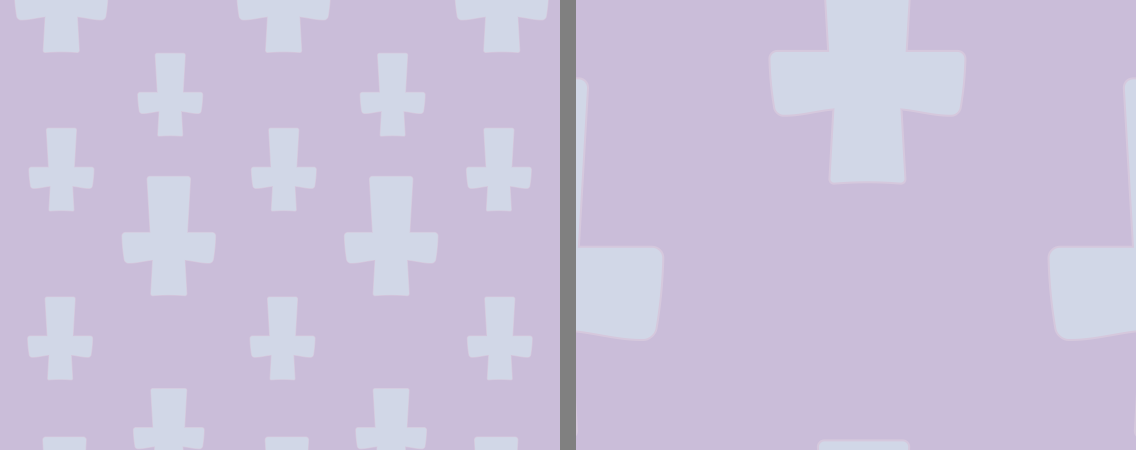
Left, the full canvas; right, a detail of the centre.
Write a WebGL 1 fragment shader that draws this pattern.

```glsl
precision highp float;
// Pale tapered crosses in staggered rows on a flat lilac ground.
// One distance function, built from rounded bars, is repeated along each row;
// rows differ in size and offset, and the last column is pulled inwards.

uniform vec2 u_resolution;

const vec3 GROUND = vec3(0.792, 0.741, 0.851);
const vec3 FILL   = vec3(0.820, 0.843, 0.906);
const vec3 RIM    = vec3(0.835, 0.785, 0.865);

// Lengths are in hundredths of the canvas width, with y measured downwards.
const float WIDTH       = 100.0;
const float PERIOD      = 39.71;
const float LAST_COLUMN = 2.0;
const float RIM_WIDTH   = 0.12;
const float LARGE       = 21.42;
const float SMALL       = 14.89;

// Each row: first centre x, top y, cross length, shift of the last column.
const vec4 ROW_1 = vec4(10.94, -11.98, LARGE, -0.76);
const vec4 ROW_2 = vec4(30.40,   9.48, SMALL,  0.00);
const vec4 ROW_3 = vec4(10.97,  22.85, SMALL, -1.30);
const vec4 ROW_4 = vec4(30.14,  31.45, LARGE,  0.00);
const vec4 ROW_5 = vec4(10.74,  53.00, SMALL, -0.91);
const vec4 ROW_6 = vec4(30.14,  69.34, SMALL,  0.00);
const vec4 ROW_7 = vec4(11.52,  78.00, LARGE, -2.34);
const float ROW_6_WIDEN = 0.035;

// Proportions of a cross of length 1, from its top centre.
const float ARM_TOP = 0.468;
const float ARM_BOTTOM = 0.700;
const float ARM_DROOP = 0.027;
const float STEM_JOIN = 0.600;

// Rounded bar about the vertical axis, spanning top to bottom.
float bar(vec2 p, float halfWidth, float top, float bottom, float radius) {
  vec2 halfSize = vec2(halfWidth, 0.5 * (bottom - top));
  vec2 q = abs(p - vec2(0.0, 0.5 * (top + bottom))) - halfSize + radius;
  return length(max(q, 0.0)) + min(max(q.x, q.y), 0.0) - radius;
}

float cross1(vec2 p) {
  // Upper stem narrows towards the arms, lower stem flares to a hollow foot.
  float upperHalf = mix(0.184, 0.157, clamp(p.y / ARM_TOP, 0.0, 1.0));
  float upper = bar(p, upperHalf, 0.0, STEM_JOIN, 0.028);

  float flare = clamp((p.y - ARM_BOTTOM) / (1.0 - ARM_BOTTOM), 0.0, 1.0);
  float across = min(p.x / 0.15, 1.0);
  float foot = 1.0 - 0.007 * (1.0 - across * across);
  float lower = bar(p, mix(0.136, 0.153, flare), STEM_JOIN - 0.05, foot, 0.022);

  // Arms droop outwards and draw in slightly towards their lower edge.
  float drop = clamp((p.y - ARM_TOP) / (ARM_BOTTOM - ARM_TOP), 0.0, 1.1);
  float armHalf = 0.392 - 0.020 * drop * drop;
  float armBottom = ARM_BOTTOM + ARM_DROOP * smoothstep(0.10, 0.33, p.x);
  float arms = bar(p, armHalf, ARM_TOP, armBottom, 0.032);

  return min(arms, min(upper, lower));
}

// Distance to the nearest cross of a row.
float crossRow(vec2 p, vec4 row, float widen) {
  float column = clamp(floor((p.x - row.x) / PERIOD + 0.5), 0.0, LAST_COLUMN);
  float centre = row.x + column * PERIOD + row.w * step(LAST_COLUMN, column);
  vec2 q = (p - vec2(centre, row.y)) / row.z;
  q.x = max(abs(q.x) - widen, 0.0);
  return cross1(q) * row.z;
}

float coverage(float d, float pixel) {
  return clamp(0.5 - d / pixel, 0.0, 1.0);
}

void main() {
  float pixel = WIDTH / u_resolution.x;
  vec2 p = vec2(gl_FragCoord.x, u_resolution.y - gl_FragCoord.y) * pixel;

  float d = crossRow(p, ROW_1, 0.0);
  d = min(d, crossRow(p, ROW_2, 0.0));
  d = min(d, crossRow(p, ROW_3, 0.0));
  d = min(d, crossRow(p, ROW_4, 0.0));
  d = min(d, crossRow(p, ROW_5, 0.0));
  d = min(d, crossRow(p, ROW_6, ROW_6_WIDEN));
  d = min(d, crossRow(p, ROW_7, 0.0));

  // Faint rim under the fill.
  vec3 colour = mix(GROUND, RIM, coverage(d - 0.5 * RIM_WIDTH, pixel));
  colour = mix(colour, FILL, coverage(d + 0.5 * RIM_WIDTH, pixel));
  gl_FragColor = vec4(colour, 1.0);
}
```
